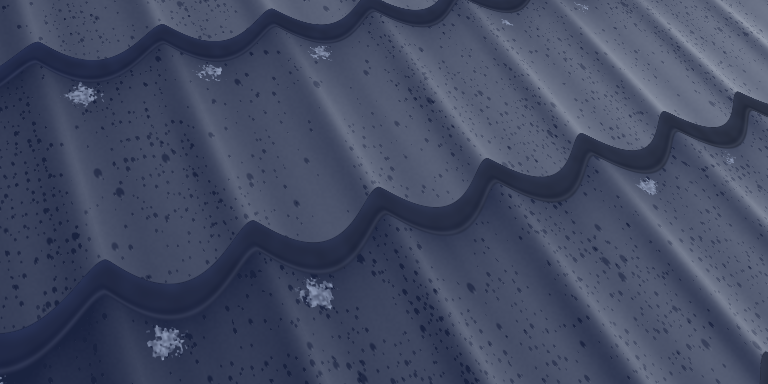
This texture is drawn by a WebGL 1 fragment shader. Its source:

```glsl
precision highp float;
// Rows of corrugated slate-blue roof sheets in perspective, with rain drops and snow specks.
uniform vec2 u_resolution;

const float PI = 3.14159;
const vec3 SHADE = vec3(0.145, 0.178, 0.285);
const vec3 SHEEN = vec3(0.500, 0.530, 0.600);
const vec3 LIP_BLUE = vec3(0.128, 0.160, 0.275);
const vec3 LIP_GREY = vec3(0.165, 0.190, 0.260);
const vec3 SNOW = vec3(0.620, 0.670, 0.780);
const float LIP_HEIGHT = 0.115;
const float LIP_SKEW = 0.06;

float hash(vec2 p) {
  p = fract(p * vec2(0.1031, 0.1137) + 0.37);
  p += dot(p, p.yx + 33.33);
  return fract((p.x + p.y) * p.x * 17.31);
}

float noise(vec2 p) {
  vec2 i = floor(p), f = fract(p);
  f = f * f * (3.0 - 2.0 * f);
  return mix(mix(hash(i), hash(i + vec2(1.0, 0.0)), f.x),
             mix(hash(i + vec2(0.0, 1.0)), hash(i + 1.0), f.x), f.y);
}

float bump(float x, float width) {
  return exp(-x * x / (width * width));
}

// Screen position (y down) to roof plane: x counts ridges, y counts rows.
vec2 roofPlane(vec2 s) {
  vec2 across = vec2(0.3542, -0.0417) - 0.07 * s;
  vec2 down = vec2(0.1198, 0.4323) + 0.2 * s;
  vec2 rel = s - vec2(0.099, 0.1094);
  float det = across.x * down.y - down.x * across.y;
  return vec2(rel.x * down.y - down.x * rel.y,
              across.x * rel.y - across.y * rel.x) / det;
}

// Sag of the sheet between ridges: a skewed arch with rounded crests.
float sag(float u) {
  float arch = sin(PI * pow(fract(u), 0.8));
  return 0.18 * (sqrt(arch * arch + 0.04) - 0.2);
}

// Tone change from one jittered grid of drops: dark bodies with a small glint.
float drops(vec2 uv, vec2 grid, float density, float seed) {
  vec2 g = uv * grid, id = floor(g) + seed;
  vec2 center = 0.3 + 0.4 * vec2(hash(id + 3.1), hash(id + 17.7));
  vec2 q = fract(g) - center;
  q.y *= 0.72;
  float size = hash(id + 41.3);
  float radius = mix(0.09, 0.23, size * size);
  float present = step(hash(id + 71.9), density);
  float body = 1.0 - smoothstep(radius - 0.06, radius + 0.05, length(q));
  vec2 spot = q - radius * vec2(0.25, 0.75);
  float glint = 1.0 - smoothstep(0.0, radius * 0.6, length(spot));
  return present * (0.30 * glint - 0.29 * body);
}

// Brightness of the painted sheet; t runs from the top to the lip of a row.
float sheetTone(vec2 p, vec2 uv, float t) {
  float side = fract(uv.x + 0.5) - 0.5;
  float valley = fract(uv.x);
  float light = 0.07 + 0.15 * p.x + 0.20 * p.y + 0.09 * p.x * p.y;
  float relief = 0.20 * bump(side + 0.01, 0.05) + 0.20 * bump(side - 0.06, 0.13)
               - 0.21 * bump(valley - 0.82, 0.13) + 0.07 * bump(valley - 0.5, 0.16);
  light += relief * mix(0.45, 1.0, smoothstep(0.1, 0.7, t)) * (0.55 + 0.36 * p.x);
  light += 0.14 * (t - 0.45);
  light += 0.06 * (noise(uv * vec2(9.0, 1.5)) - 0.5);
  return light + 0.03 * (noise(p * 150.0) - 0.5);
}

// Ragged clump of snow near the top of each channel, thinning out to the right.
float snowCover(vec2 uv, float row) {
  vec2 id = vec2(floor(uv.x), row);
  float size = mix(0.8, 1.15, hash(id + 5.3)) * (1.0 - 0.09 * id.x);
  vec2 q = (uv - id - vec2(0.2, 0.31)) / vec2(0.14, 0.065);
  float ragged = 0.6 * noise(uv * vec2(30.0, 50.0)) + 0.55 * noise(uv * vec2(75.0, 120.0));
  float cover = smoothstep(0.0, 0.3, size - length(q) + 1.1 * (ragged - 0.7));
  float present = step(0.35, hash(id + 9.1) + step(id.x, 1.5));
  return present * cover * (0.35 + 0.65 * noise(uv * vec2(60.0, 100.0)));
}

void main() {
  vec2 p = gl_FragCoord.xy / u_resolution.y;
  vec2 uv = roofPlane(vec2(p.x, 1.0 - p.y));
  float soft = 2.0 / u_resolution.y;

  // Row position, and distance past the lower border of the lip.
  float w = uv.y - sag(uv.x);
  float row = floor(w);
  float t = w - row;
  float below = uv.y - sag(uv.x + LIP_SKEW) - LIP_HEIGHT - row;

  // Sheet with contact shadow, drops and snow.
  float tone = sheetTone(p, uv, t);
  tone -= 0.20 * exp(-max(below, 0.0) / 0.10);
  float wet = 0.04 + 0.62 * smoothstep(0.15, 0.9, noise(uv * vec2(4.0, 3.0) + 7.0));
  tone += drops(uv, vec2(14.0, 24.0), wet, 0.0);
  tone += 0.8 * drops(uv + 0.37, vec2(20.0, 33.0), wet * 0.8, 50.0);
  tone += drops(uv + 0.71, vec2(8.0, 14.0), 0.13, 90.0);
  vec3 color = mix(SHADE, SHEEN, clamp(tone, -0.12, 1.2));
  color = mix(color, SNOW, 0.85 * snowCover(uv, row));

  // Dark front face of the sheet above, with a faint rim and seam.
  vec3 lip = mix(LIP_BLUE, LIP_GREY, clamp(p.x * 0.5, 0.0, 1.0));
  lip *= 1.0 + 0.15 * bump(t, 0.025) + 0.1 * (noise(uv * vec2(12.0, 20.0)) - 0.5);
  lip += 0.05 * bump(below + 0.012, 0.007) - 0.02 * bump(below + 0.03, 0.012);
  float face = max(1.0 - smoothstep(-soft, soft, below), smoothstep(1.0 - soft, 1.0, t));
  gl_FragColor = vec4(mix(color, lip, face), 1.0);
}
```
